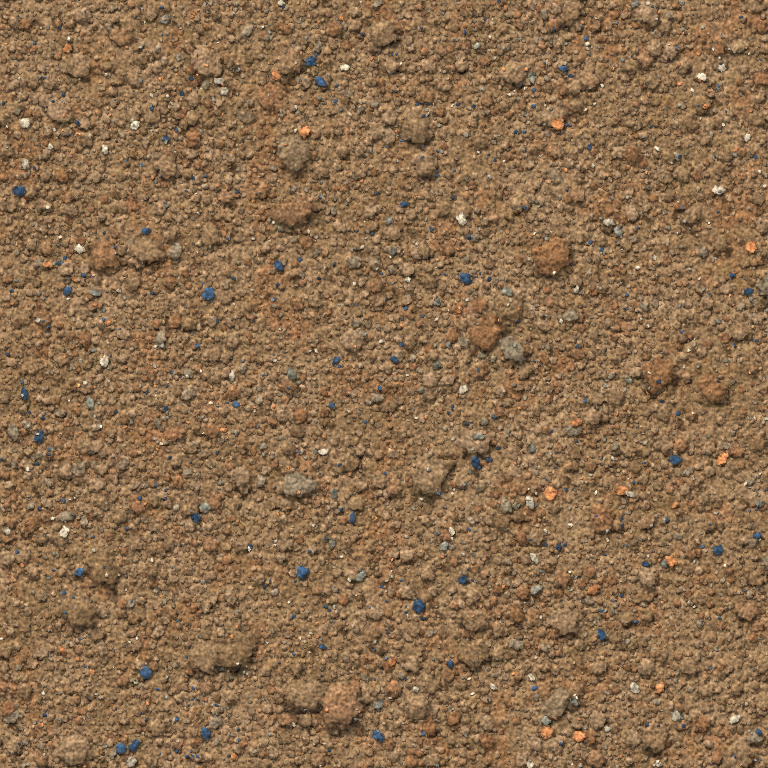
Write a Shadertoy shader that draws this texture.

```glsl
#define SHADE   vec3(0.46, 0.35, 0.24)
#define EARTH   vec3(0.57, 0.45, 0.31)
#define DRY     vec3(0.68, 0.55, 0.41)
#define RUST    vec3(0.62, 0.41, 0.26)
#define PALE    vec3(0.82, 0.76, 0.65)
#define SLATE   vec3(0.25, 0.35, 0.46)
#define GREY    vec3(0.54, 0.53, 0.47)
#define LIGHT   vec2(-0.35, 0.94)
#define SHADOW  0.52
#define RELIEF  0.50
#define GRAIN   0.36
#define LUMPS   0.50

vec4 hash4(vec2 p) {
    vec4 q = fract(p.xyxy * vec4(0.1031, 0.1030, 0.0973, 0.1099));
    q += dot(q, q.wzxy + 33.33);
    return fract((q.xxyz + q.yzzw) * q.zywx);
}

float corner(vec2 cell, vec2 offset) {
    float angle = 6.2832 * hash4(cell).x;
    return dot(vec2(cos(angle), sin(angle)), offset);
}

float gradientNoise(vec2 p) {
    vec2 i = floor(p), f = fract(p), e = vec2(1.0, 0.0);
    vec2 u = f * f * f * (f * (f * 6.0 - 15.0) + 10.0);
    return mix(mix(corner(i, f), corner(i + e.xy, f - e.xy), u.x),
               mix(corner(i + e.yx, f - e.yx), corner(i + e.xx, f - e.xx), u.x), u.y);
}

float fbm(vec2 p) {
    float sum = 0.0, amplitude = 1.0;
    for (int i = 0; i < 4; i++) {
        sum += amplitude * gradientNoise(p);
        p = mat2(1.6, 1.2, -1.2, 1.6) * p + 17.3;
        amplitude *= 0.6;
    }
    return sum;
}

vec3 clodColour(vec4 h) {
    vec3 c = mix(EARTH, DRY, 0.15 + 1.1 * h.y);
    c = mix(c, RUST, 0.65 * smoothstep(0.55, 1.0, h.z));
    return mix(c, GREY * 1.1, 0.5 * smoothstep(0.86, 0.96, h.w));
}

vec3 mineralColour(vec4 h) {
    vec3 c = h.y < 0.34 ? SLATE : h.y < 0.62 ? GREY : h.y < 0.86 ? PALE : RUST * 1.35;
    return c * (0.85 + 0.3 * h.z);
}

// Lays one size of lumpy stones, each with its shadow, over the ground
vec3 scatter(vec3 ground, vec2 uv, float cells, float density, float seed, bool mineral) {
    vec2 p = uv * cells, home = floor(p);
    for (int j = -1; j <= 1; j++)
    for (int i = -1; i <= 1; i++) {
        vec2 cell = home + vec2(i, j);
        vec4 place = hash4(cell + seed), look = hash4(cell + seed + 57.0);
        float clustering = gradientNoise(cell / cells * 7.0 + seed);
        if (place.x > density * (1.0 + 1.3 * clustering)) continue;

        vec2 v = p - cell - 0.5 - 0.6 * (place.yz - 0.5);
        float r = mix(0.20, 0.48, look.x);
        if (length(v) > 2.0 * r) continue;

        // Rotated ellipse with a rough outline
        float a = 6.2832 * place.w, c = cos(a), s = sin(a);
        mat2 turn = mat2(c, s, -s, c);
        vec2 stretch = vec2(1.0, 1.0 + (mineral ? 0.9 : 0.5) * look.w);
        vec2 q = v / r;
        float rough = LUMPS * (gradientNoise(q * 1.5 + 50.0 * place.yz)
                    + 0.55 * gradientNoise(q * 3.7 + 90.0 * place.zy));
        float d = length(turn * q * stretch) + rough;
        float shadowDist = length(turn * (q + 0.32 * LIGHT) * stretch) + rough;
        ground *= 1.0 - SHADOW * (1.0 - smoothstep(0.75, 1.4, shadowDist));

        // Domed body, darker at the rim
        float aa = max(0.06, 0.8 * cells / (iResolution.y * r));
        float body = 1.0 - smoothstep(1.0 - aa, 1.0 + aa, d);
        float facing = dot(q, LIGHT);
        float shade = 1.03 + 0.18 * facing - 0.22 * pow(clamp(d, 0.0, 1.0), 4.0);
        vec3 stone = mineral ? mineralColour(look) : clodColour(look);
        ground = mix(ground, stone * shade, body * (mineral ? 0.95 : 0.88));
    }
    return ground;
}

void mainImage(out vec4 fragColor, in vec2 fragCoord) {
    vec2 uv = fragCoord / iResolution.y;

    // Loose soil with broad damp and rusty areas
    float damp = fbm(uv * 9.0);
    vec3 col = mix(EARTH, DRY, clamp(0.35 + 0.7 * damp, 0.0, 1.0));
    col = mix(col, RUST, 0.5 * smoothstep(0.0, 0.6, fbm(uv * 13.0 + 40.0)));

    // Dark pits between the crumbs
    float pits = smoothstep(0.22, 0.65, fbm(uv * 48.0 + 80.0));
    col = mix(col, SHADE * 0.6, 0.75 * pits);

    // Stones from fine to coarse, then scattered minerals
    col = scatter(col, uv, 125.0, 0.62, 11.0, false);
    col = scatter(col, uv, 72.0, 0.50, 23.0, false);
    col = scatter(col, uv, 42.0, 0.36, 37.0, false);
    col = scatter(col, uv, 17.0, 0.20, 51.0, false);
    col = scatter(col, uv, 54.0, 0.045, 73.0, true);
    col = scatter(col, uv, 150.0, 0.05, 97.0, true);

    // Rough surface lit from above, with sandy grain
    vec2 q = uv * 55.0;
    float slope = fbm(q) - fbm(q + 0.17 * LIGHT);
    float grain = gradientNoise(uv * 210.0) + 0.6 * gradientNoise(uv * 330.0 + 9.0);
    col *= 1.0 + RELIEF * slope + GRAIN * grain;

    // Bright sand flecks
    float fleck = smoothstep(0.42, 0.62, gradientNoise(uv * 170.0 + 31.0));
    col = mix(col, PALE, 0.6 * fleck);

    fragColor = vec4(clamp(col, 0.0, 1.0), 1.0);
}
```
